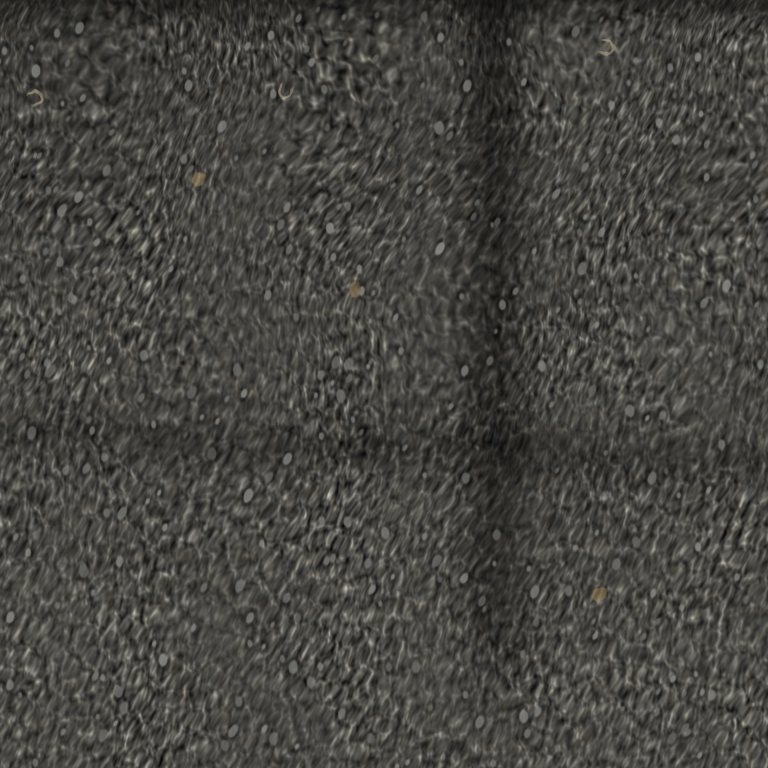
Reproduce this texture procedurally as a Shadertoy shader.

```glsl
#define BASE_LIGHT 0.287
#define GRAIN_FREQ vec2(118.0, 58.0)
#define GRAIN_CONTRAST 0.82
#define GRAIN_SLANT 0.22
#define SEAM_X 0.645
#define SEAM_Y 0.415
#define PEBBLE_CELLS 42.0
#define PEBBLE_SHARE 0.17
#define DEBRIS_CELLS 6.0
#define DEBRIS_SHARE 0.16
#define STONE_TINT vec3(1.02, 1.0, 0.935)

vec3 hash3(vec2 p) {
    vec3 q = fract(p.xyx * vec3(0.1031, 0.1030, 0.0973));
    q += dot(q, q.yxz + 33.33);
    return fract((q.xxy + q.yzz) * q.zyx);
}

float cornerSlope(vec2 cell, vec2 offset) {
    float angle = 6.2832 * hash3(cell).x;
    return dot(vec2(cos(angle), sin(angle)), offset);
}

float gradientNoise(vec2 p) {
    vec2 i = floor(p), f = p - i;
    vec2 u = f * f * f * (f * (f * 6.0 - 15.0) + 10.0);
    vec2 e = vec2(1.0, 0.0);
    return mix(mix(cornerSlope(i, f), cornerSlope(i + e.xy, f - e.xy), u.x),
               mix(cornerSlope(i + e.yx, f - e.yx), cornerSlope(i + e.xx, f - e.xx), u.x), u.y);
}

float band(float distance, float width) {
    return exp(-distance * distance / (width * width));
}

// Broad light: dim top, shadowed seams, faint blotches
float groundLight(vec2 uv) {
    float wobble = 0.012 * gradientNoise(uv * 6.0);
    float light = BASE_LIGHT + 0.02 * (0.5 - uv.y);
    light -= 0.035 * smoothstep(0.5, 1.0, uv.y) * smoothstep(0.8, 0.0, uv.x);
    light += 0.025 * gradientNoise(uv * 5.0 + 7.0);
    float seamDepth = mix(0.32, 0.48, uv.y) * smoothstep(0.02, 0.2, uv.y);
    light *= 1.0 - seamDepth * band(uv.x - SEAM_X + wobble, 0.042);
    light *= 1.0 - 0.24 * band(uv.y - SEAM_Y + 0.045 * (uv.x - 0.5) + wobble, 0.034);
    return light * (1.0 - 0.42 * smoothstep(0.95, 1.01, uv.y));
}

// Upright streaks in two sizes, leaning a little differently from patch to patch
float grain(vec2 uv) {
    float lean = GRAIN_SLANT + 0.1 * gradientNoise(uv * 4.0 + 31.0);
    vec2 p = vec2(uv.x - lean * uv.y, uv.y) * GRAIN_FREQ;
    p += 0.5 * gradientNoise(uv * 45.0);
    float n = gradientNoise(p) + 0.6 * gradientNoise(p * vec2(1.9, 2.1) + 53.0);
    n += 0.9 * max(n, 0.0) * max(n, 0.0) - 0.02;
    return n * (1.0 + 0.7 * gradientNoise(uv * 8.0 + 19.0));
}

// Pale rounded chips with a soft dark rim: x is cover, y is rim, z is brightness
vec3 pebbles(vec2 uv) {
    vec3 result = vec3(0.0);
    vec2 home = floor(uv * PEBBLE_CELLS);
    for (int j = -1; j <= 1; j++)
    for (int i = -1; i <= 1; i++) {
        vec2 cell = home + vec2(i, j);
        vec3 place = hash3(cell + 11.0), shape = hash3(cell + 71.0);
        float share = PEBBLE_SHARE * (1.0 + 2.0 * gradientNoise(cell * 0.16));
        if (place.z > share) continue;
        vec2 d = uv - (cell + place.xy) / PEBBLE_CELLS;
        d.x -= 0.5 * (shape.z - 0.2) * d.y;
        float radius = mix(0.0028, 0.0072, shape.x * shape.x);
        float edge = length(d * vec2(1.25, 0.85)) - radius;
        float cover = smoothstep(0.0016, -0.0016, edge);
        if (cover > result.x) result.xz = vec2(cover, shape.y);
        result.y = max(result.y, band(edge - 0.003, 0.0025));
    }
    return result;
}

// Sparse scraps: open curls and small tan lumps, with their cover in alpha
vec4 debris(vec2 uv) {
    vec2 cell = floor(uv * DEBRIS_CELLS);
    vec3 place = hash3(cell + 5.0), shape = hash3(cell + 143.0);
    if (place.z > DEBRIS_SHARE) return vec4(0.0);
    vec2 d = uv - (cell + 0.2 + 0.6 * place.xy) / DEBRIS_CELLS;
    float turn = 6.2832 * shape.x;
    d = mat2(cos(turn), sin(turn), -sin(turn), cos(turn)) * d;
    float r = length(d * vec2(1.0, 1.25)) + 0.004 * gradientNoise(uv * 120.0);
    float curl = smoothstep(0.0035, 0.001, abs(r - 0.0105));
    curl *= smoothstep(2.6, 1.9, abs(atan(d.y, d.x)));
    float lump = smoothstep(0.012, 0.008, r);
    vec3 tone = mix(vec3(0.58, 0.54, 0.46), vec3(0.50, 0.43, 0.32), step(0.65, shape.y));
    return vec4(tone, 0.8 * mix(curl, lump, step(0.65, shape.y)));
}

void mainImage(out vec4 fragColor, in vec2 fragCoord) {
    vec2 uv = fragCoord / iResolution.y;
    float light = groundLight(uv);
    float texture1 = grain(uv);
    vec3 color = light * (1.0 + GRAIN_CONTRAST * texture1) * STONE_TINT;

    // Slight warm and cool drift between neighbouring grains
    color += vec3(0.012, 0.0, -0.012) * gradientNoise(uv * 60.0 + 90.0);

    // Chips dim with the ground below them
    vec3 chip = pebbles(uv);
    color *= 1.0 - 0.22 * chip.y * (1.0 - chip.x);
    float chipLight = mix(0.38, 0.56, chip.z) * mix(0.6, 1.0, light / BASE_LIGHT);
    color = mix(color, chipLight * vec3(0.99, 1.0, 0.96), 0.8 * chip.x);

    vec4 scrap = debris(uv);
    color = mix(color, scrap.rgb * (1.0 + 0.25 * texture1), scrap.a);
    fragColor = vec4(clamp(color, 0.0, 1.0), 1.0);
}
```
